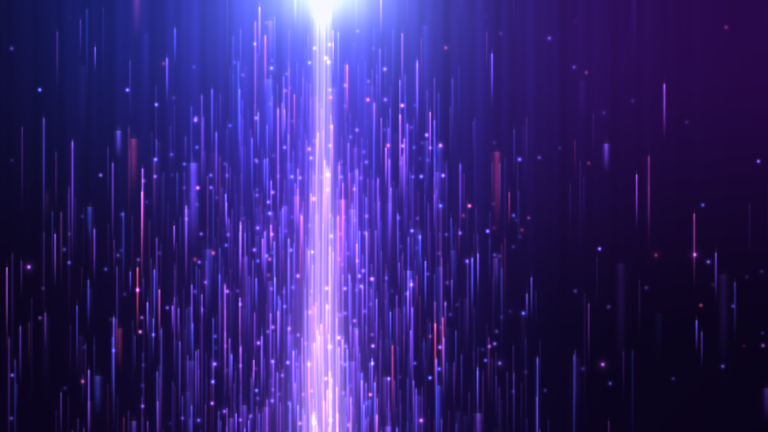
A WebGL 1 fragment shader for this background:

```glsl
precision highp float;

uniform vec2 u_resolution;

const float BEAM_X = 0.747;

float hash(vec2 p) {
    return fract(sin(dot(p, vec2(127.1, 311.7))) * 43758.545);
}

float gauss(float x, float width) {
    x /= width;
    return exp(-x * x);
}

// Mostly blue to violet, with some pink and a few red sparks
vec3 sparkColor(float h) {
    vec3 cool = mix(vec3(0.25, 0.32, 0.95), vec3(0.54, 0.3, 0.95), smoothstep(0.1, 0.65, h));
    vec3 warm = mix(vec3(0.8, 0.38, 0.9), vec3(0.95, 0.24, 0.28), smoothstep(0.9, 0.94, h));
    return mix(cool, warm, smoothstep(0.78, 0.88, h));
}

// Chance that a cell holds a light: crowded near the beam, thinner at the top
float density(vec2 c) {
    float dx = c.x - BEAM_X;
    float crowd = gauss(dx, dx < 0.0 ? 0.43 : 0.36) * smoothstep(1.15, 0.4, c.y + 0.35 * abs(dx));
    return 0.8 * crowd + 0.025 * smoothstep(0.9, 0.5, c.y) * smoothstep(0.0, 0.15, c.x);
}

// One falling light per cell, bright at its head and fading down its tail
vec3 streaks(vec2 p, float layer, float cols, float rows, float width) {
    float col = floor(p.x * cols);
    float shift = 9.0 * hash(vec2(col, layer + 3.0));
    float y = p.y * rows + shift;
    vec2 id = vec2(col, floor(y));
    vec2 seed = id + layer * vec2(17.3, 41.9);
    vec2 center = vec2((col + 0.5) / cols, (id.y + 0.5 - shift) / rows);
    float lit = step(hash(seed), density(center));

    float fx = fract(p.x * cols);
    float fy = fract(y);
    float x = (fx - mix(0.35, 0.65, hash(seed + 5.1))) / cols;
    float head = mix(0.55, 0.94, hash(seed + 8.7));
    float tail = head * mix(0.0, 0.6, hash(seed + 2.3));
    float along = smoothstep(tail, mix(tail, head, 0.8), fy) * smoothstep(head + 0.02, head, fy);
    float inside = smoothstep(0.0, 0.3, min(fx, 1.0 - fx));
    float profile = (gauss(x, width) + 0.18 * exp(-abs(x) / (3.0 * width))) * inside;

    // Most are faint, a few stand out
    float h = hash(seed + 21.4);
    float power = 0.14 + 1.1 * h * h * h;
    float tip = gauss(x, width) * gauss((fy - head) / rows, 0.012) * inside;
    return lit * power * (sparkColor(hash(seed + 13.9)) * profile * along + 0.18 * tip);
}

// Round glowing specks, one per lit cell
vec3 specks(vec2 p, vec2 drift, float cells, float layer) {
    vec2 g = (p + drift) * cells;
    vec2 id = floor(g);
    vec2 seed = id + layer * vec2(23.7, 9.4);
    vec2 offset = mix(vec2(0.3), vec2(0.7), vec2(hash(seed + 1.7), hash(seed + 6.2)));
    float d = length(fract(g) - offset) / cells;
    float lit = step(hash(seed + 4.4), 0.02 + 0.34 * density((id + 0.5) / cells - drift));
    float fade = smoothstep(0.3 / cells, 0.0, d);
    float h = hash(seed + 15.8);
    vec3 tint = sparkColor(hash(seed + 11.3));
    vec3 glow = tint * (0.65 * gauss(d, 0.0045) + 0.32 * exp(-d * 100.0) * fade);
    return lit * mix(0.15, 1.0, h * h) * (glow + 0.25 * gauss(d, 0.003));
}

void main() {
    vec2 p = gl_FragCoord.xy / u_resolution.y;
    p.x *= 1.7778 * u_resolution.y / u_resolution.x;
    float dx = p.x - BEAM_X;
    float thin = max(0.0026, 0.6 / u_resolution.y);

    // Dark ground, navy on the upper left and plum on the upper right
    vec3 color = vec3(0.035, 0.01, 0.1);
    color += vec3(0.01, 0.05, 0.17) * smoothstep(0.35, 1.05, p.y) * smoothstep(1.4, 0.3, p.x) * smoothstep(-0.25, 0.25, p.x);
    color += vec3(0.11, 0.01, 0.16) * smoothstep(0.85, 1.45, p.x) * smoothstep(0.15, 0.95, p.y);
    color += vec3(0.12, 0.065, 0.32) * gauss(dx, 0.4) * mix(0.6, 1.0, smoothstep(0.0, 0.65, p.y));

    // Faint shafts hanging from the top
    float shafts = 0.5 + 0.2 * sin(p.x * 47.0) + 0.17 * sin(p.x * 113.0 + 1.3) + 0.13 * sin(p.x * 211.0);
    color += vec3(0.06, 0.05, 0.2) * shafts * gauss(dx, 0.55) * smoothstep(0.0, 1.0, p.y);

    // Broad blurred bars, then fine streaks
    for (int i = 0; i < 3; i++) {
        float n = float(i);
        color += 0.35 * streaks(p, n + 30.0, 17.0 + 7.0 * n, 2.6 + n, 0.0085 - 0.0015 * n);
    }
    for (int i = 0; i < 9; i++) {
        float n = float(i);
        color += 0.5 * streaks(p, n, 26.0 + 9.0 * n, 1.6 + 0.35 * n, thin);
    }
    for (int i = 0; i < 4; i++) {
        float n = float(i);
        color += specks(p, vec2(0.13 * n), 9.0 + 7.0 * n, n) * smoothstep(1.0, 0.85, p.y);
    }

    // Central beam, flat across, widening downward and split into fibres
    float fibres = 0.8 + 0.12 * sin(dx * 420.0 + 0.8) + 0.08 * sin(dx * 790.0 + 2.0 * sin(p.y * 5.0));
    float beamWidth = mix(0.05, 0.021, smoothstep(0.0, 0.8, p.y));
    float across = dx / beamWidth;
    float beam = 0.7 * exp(-across * across * across * across) + 0.3 * gauss(across, 1.5);
    color += vec3(0.56, 0.51, 0.5) * fibres * beam * mix(1.0, 0.8, p.y);
    color += vec3(0.19, 0.13, 0.3) * gauss(dx, 0.12) * smoothstep(1.2, 0.1, p.y);

    // Source of light at the top edge
    vec2 q = p - vec2(BEAM_X + 0.01, 1.02);
    color += vec3(0.48, 0.5, 0.35) * exp(-dot(q * q, vec2(60.0, 160.0)));
    color += vec3(0.17, 0.24, 0.25) * exp(-dot(q * q, vec2(16.0, 24.0)));
    color += vec3(0.12, 0.2, 0.36) * exp(-length(q * vec2(1.0, 1.3)) * 2.8);

    gl_FragColor = vec4(min(color, vec3(0.97, 0.97, 1.0)), 1.0);
}
```
